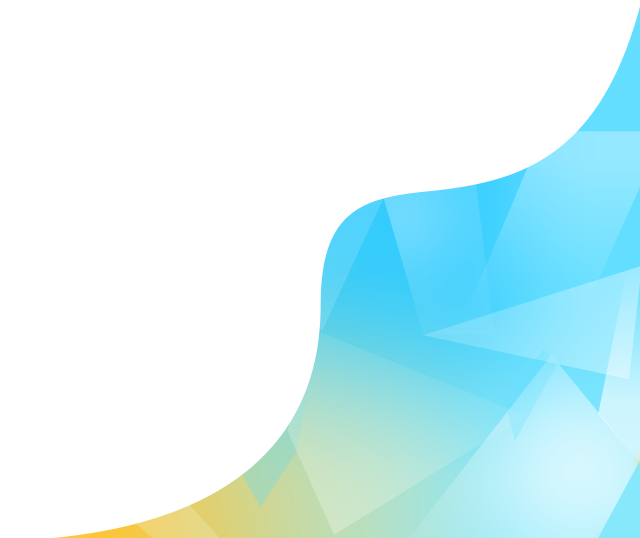
Reproduce this background procedurally as a WebGL 1 fragment shader.

```glsl
precision highp float;

uniform vec2 u_resolution;

const vec3 WHITE = vec3(1.0);
const vec3 DEEP_SKY = vec3(0.20, 0.80, 1.00);
const vec3 LIGHT_SKY = vec3(0.39, 0.87, 1.00);
const vec3 PALE_SKY = vec3(0.53, 0.91, 0.99);
const vec3 SAGE = vec3(0.68, 0.89, 0.84);
const vec3 TEAL = vec3(0.50, 0.85, 0.85);
const vec3 CREAM = vec3(0.93, 0.96, 0.90);
const vec3 GOLD = vec3(1.00, 0.77, 0.20);
const vec2 GOLD_CENTER = vec2(0.124, -0.025);
const float GOLD_RADIUS = 0.40;
const vec2 GLOW_CENTER = vec2(1.08, 0.13);
const float GLOW_RADIUS = 0.20;

// Signed distance to a line, positive on the right of a to b
float edge(vec2 p, vec2 a, vec2 b) {
  vec2 d = normalize(b - a);
  return dot(p - a, vec2(d.y, -d.x));
}

float coverage(float dist) {
  return clamp(dist * u_resolution.y + 0.5, 0.0, 1.0);
}

// Convex facets with clockwise corners
float triangle(vec2 p, vec2 a, vec2 b, vec2 c) {
  return coverage(min(edge(p, a, b), min(edge(p, b, c), edge(p, c, a))));
}

float quad(vec2 p, vec2 a, vec2 b, vec2 c, vec2 d) {
  float first = min(edge(p, a, b), edge(p, b, c));
  return coverage(min(first, min(edge(p, c, d), edge(p, d, a))));
}

float ramp(vec2 p, vec2 a, vec2 b) {
  vec2 d = b - a;
  return clamp(dot(p - a, d) / dot(d, d), 0.0, 1.0);
}

float glow(vec2 p, vec2 center, float radius) {
  vec2 d = (p - center) / radius;
  return exp(-dot(d, d));
}

vec2 bezier(vec2 a, vec2 b, vec2 c, vec2 d, float t) {
  float s = 1.0 - t;
  return s * s * s * a + 3.0 * s * t * (s * b + t * c) + t * t * t * d;
}

// Distance to a rising curve, found by bisection along the diagonal
float curveDistance(vec2 p, vec2 a, vec2 b, vec2 c, vec2 d) {
  float lo = 0.0;
  float hi = 1.0;
  for (int i = 0; i < 16; i++) {
    float mid = 0.5 * (lo + hi);
    vec2 q = bezier(a, b, c, d, mid);
    if (q.x + q.y < p.x + p.y) lo = mid;
    else hi = mid;
  }
  float t = 0.5 * (lo + hi);
  float s = 1.0 - t;
  vec2 tangent = s * s * (b - a) + 2.0 * s * t * (c - b) + t * t * (d - c);
  vec2 q = bezier(a, b, c, d, t);
  return edge(p, q, q + tangent);
}

// Three joined curves bound the coloured area
float waveDistance(vec2 p) {
  vec2 start = vec2(0.062, -0.003);
  vec2 waist = vec2(0.596, 0.433);
  vec2 shoulder = vec2(0.792, 0.644);
  vec2 end = vec2(1.194, 1.005);
  float along = p.x + p.y;
  if (along < waist.x + waist.y)
    return curveDistance(p, start, vec2(0.388, 0.019), vec2(0.596, 0.154), waist);
  if (along < shoulder.x + shoulder.y)
    return curveDistance(p, waist, vec2(0.596, 0.604), vec2(0.668, 0.632), shoulder);
  return curveDistance(p, shoulder, vec2(0.963, 0.661), vec2(1.118, 0.702), end);
}

vec3 baseColor(vec2 p) {
  vec3 sky = mix(DEEP_SKY, LIGHT_SKY, smoothstep(0.80, 1.12, p.x));
  vec3 low = mix(SAGE, PALE_SKY, smoothstep(0.65, 1.0, p.x));
  vec3 color = mix(low, sky, smoothstep(0.068, 0.534, p.y));
  return mix(color, GOLD, glow(p, GOLD_CENTER, GOLD_RADIUS));
}

vec3 addFacets(vec3 color, vec2 p) {
  // Upper facets
  float f = triangle(p, vec2(0.713, 0.632), vec2(0.598, 0.384), vec2(0.466, 0.689));
  color = mix(color, WHITE, 0.14 * f);
  f = quad(p, vec2(0.713, 0.632), vec2(0.88, 0.70), vec2(0.919, 0.379), vec2(0.787, 0.379));
  color = mix(color, WHITE, f * (0.04 + 0.24 * glow(p, vec2(0.75, 0.60), 0.13)));
  f = quad(p, vec2(1.009, 0.756), vec2(1.236, 0.756), vec2(1.087, 0.424), vec2(0.87, 0.427));
  color = mix(color, WHITE, 0.31 * f * ramp(p, vec2(1.0, 0.424), vec2(1.0, 0.70)));

  // Lower left facets
  f = quad(p, vec2(0.575, 0.286), vec2(0.551, 0.161), vec2(0.484, 0.057), vec2(0.443, 0.13));
  color = mix(color, TEAL, 0.45 * f);
  f = quad(p, vec2(0.596, 0.382), vec2(0.978, 0.227), vec2(0.621, 0.006), vec2(0.534, 0.20));
  color = mix(color, CREAM, f * mix(0.10, 0.38, ramp(p, vec2(0.75, 0.32), vec2(0.61, 0.03))));
  f = quad(p, vec2(0.345, 0.07), vec2(0.411, -0.003), vec2(0.287, -0.003), vec2(0.253, 0.026));
  color = mix(color, CREAM, 0.25 * f);

  // Bright lower right facets
  f = quad(p, vec2(1.025, 0.34), vec2(1.188, 0.141), vec2(1.11, -0.003), vec2(0.758, -0.003));
  color = mix(color, WHITE, f * (0.06 + 0.6 * glow(p, GLOW_CENTER, GLOW_RADIUS)));
  f = quad(p, vec2(1.193, 0.635), vec2(1.25, 0.635), vec2(1.25, 0.068), vec2(1.112, 0.231));
  color = mix(color, WHITE, 0.62 * f * ramp(p, vec2(1.17, 0.50), vec2(1.15, 0.25)));
  f = triangle(p, vec2(0.787, 0.377), vec2(1.193, 0.506), vec2(1.169, 0.295));
  color = mix(color, WHITE, f * mix(0.20, 0.38, ramp(p, vec2(0.9, 0.38), vec2(1.17, 0.31))));
  f = quad(p, vec2(1.009, 0.351), vec2(1.037, 0.326), vec2(0.957, 0.18), vec2(0.938, 0.255));
  color = mix(color, LIGHT_SKY, 0.25 * f);
  f = triangle(p, vec2(1.189, 0.143), vec2(1.29, -0.003), vec2(1.112, -0.003));
  color = mix(color, PALE_SKY, 0.5 * f);
  return mix(color, GOLD, 0.4 * glow(p, vec2(1.2, 0.143), 0.014));
}

void main() {
  vec2 p = gl_FragCoord.xy / u_resolution.y;
  vec3 color = addFacets(baseColor(p), p);
  gl_FragColor = vec4(mix(WHITE, color, coverage(waveDistance(p))), 1.0);
}
```
